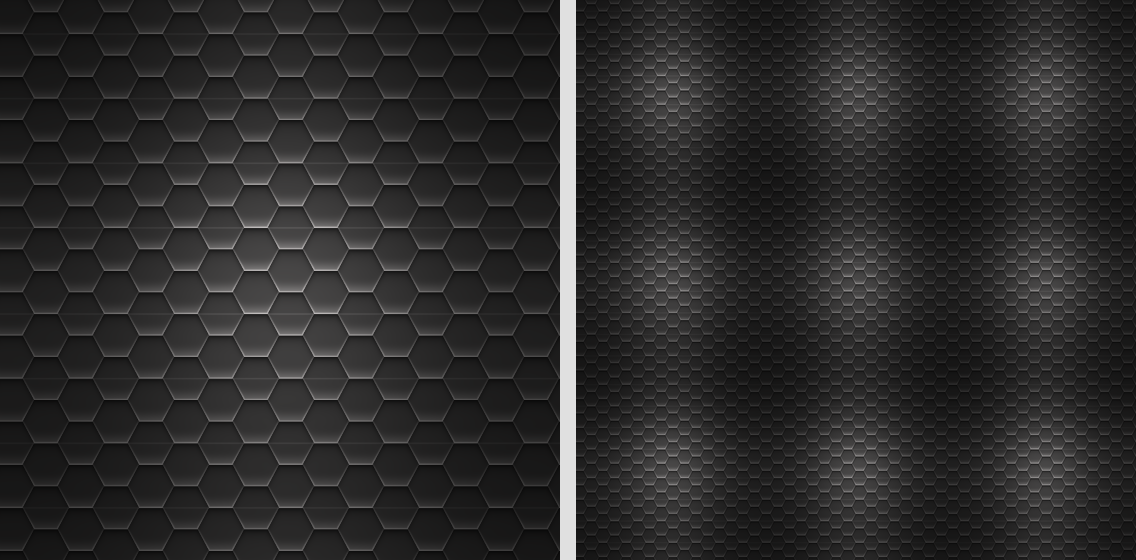
Left, the tile; right, the same tile 3 across and 3 down.
Give the GLSL for this pattern, as a three.js fragment shader.

```glsl
// Dark overlapping hexagon plates with lit lower rims under a soft central glow.
varying vec2 vUv;

#define COLUMNS 16.0                // even, so the staggered columns wrap
#define ROWS 13.0
#define PHASE vec2(0.31, 0.21)      // lattice shift, in columns and rows
#define TONES vec2(0.06, 0.225)     // ambient light, added central light
#define FALLOFF vec2(1.25, 0.8)     // darkening across and up
#define GLOW 0.62                   // soft light along the bottom of a plate
#define SHADE 0.62                  // shadow below the top edge
#define RIM 0.75                    // thin bright lower outline
#define RIM_WIDTH 0.034             // in row heights
#define SEAM 0.3                    // faint horizontal hairlines
#define SOFTNESS 0.0016             // smoothing footprint, in canvas widths
#define TINT vec3(1.0, 0.982, 0.98)

const float PI = 3.14159265;

// Hexagonal norm: 0.5 on the outline of a flat-topped plate.
float hexNorm(vec2 q) {
  q = abs(q);
  return max(q.y, 0.75 * q.x + 0.5 * q.y);
}

// Position relative to the nearest centre of one rectangular lattice.
vec2 latticeCell(vec2 p, vec2 centre) {
  vec2 period = vec2(2.0, 1.0);
  return mod(p - centre + 0.5 * period, period) - 0.5 * period;
}

// Two interleaved lattices make the honeycomb.
vec2 hexCell(vec2 p) {
  vec2 a = latticeCell(p, vec2(0.0, 0.5));
  vec2 b = latticeCell(p, vec2(1.0, 0.0));
  return hexNorm(a) < hexNorm(b) ? a : b;
}

// Relief factor of a plate: shadow at the top, light at the bottom.
float plateRelief(vec2 q) {
  float side = 0.5 - 0.75 * abs(q.x);
  float fromTop = 0.5 - q.y;
  float fromBottom = 0.5 + q.y;
  float upper = max(min(fromTop, side - 0.5 * q.y), 0.0);
  float lower = max(min(fromBottom, side + 0.5 * q.y), 0.0);

  float glow = 1.0 - smoothstep(0.0, 0.42, fromBottom);
  float bevel = exp(-lower / 0.06) * (1.0 - smoothstep(0.1, 0.6, fromBottom));
  float rim = 1.0 - smoothstep(RIM_WIDTH * 0.6, RIM_WIDTH * 1.4, lower);
  float shade = 0.65 * exp(-fromTop / 0.16) + 0.55 * exp(-upper / 0.05);

  float light = GLOW * glow * glow + 0.2 * bevel;
  light += RIM * rim * mix(1.0, 0.7, smoothstep(0.0, 0.5, fromBottom));
  return (1.0 + light) * (1.0 - SHADE * min(shade, 1.0));
}

// Hairlines on eight of the half-row levels, spread evenly and wrapping.
float seamLine(float y) {
  float level = floor(2.0 * y + 0.5);
  float chosen = step(mod(8.0 * level - 9.5, 2.0 * ROWS), 8.0);
  return chosen * (1.0 - smoothstep(0.004, 0.03, abs(y - 0.5 * level)));
}

float surface(vec2 uv) {
  vec2 p = uv * vec2(COLUMNS, ROWS) - PHASE;
  return plateRelief(hexCell(p)) + SEAM * seamLine(p.y);
}

void main() {
  // Averaged 3 by 3 samples smooth every edge.
  float relief = 0.0;
  for (int i = 0; i < 9; i++) {
    vec2 offset = vec2(mod(float(i), 3.0), floor(float(i) / 3.0)) - 1.0;
    relief += surface(vUv + offset * SOFTNESS / 3.0) / 9.0;
  }

  // Central light, built from periodic waves so that it wraps smoothly.
  vec2 wave = sin(PI * (vUv - vec2(0.505, 0.505)));
  float light = TONES.x + TONES.y * exp(-dot(FALLOFF, wave * wave));

  gl_FragColor = vec4(TINT * light * relief, 1.0);
}
```
